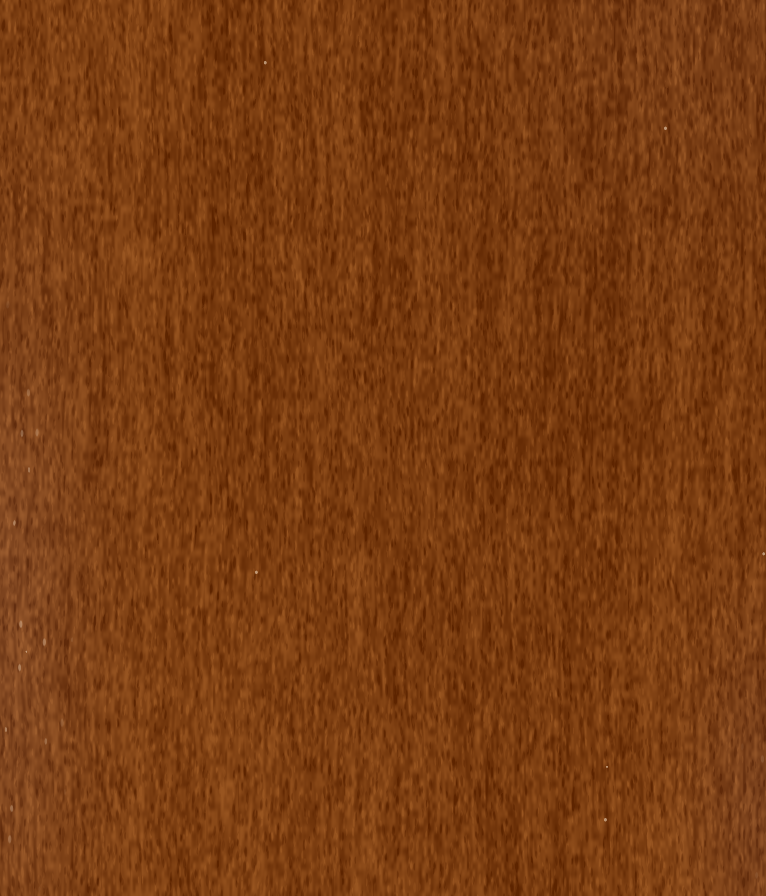
This texture is drawn by a WebGL 2 fragment shader. Its source:

```glsl
#version 300 es
precision highp float;
// Stained reddish-brown wood veneer: fine upright fibres, short pores, soft bands and a faint edge sheen.

uniform vec2 u_resolution;
out vec4 fragColor;

// Colours
const vec3 BASE_COLOR  = vec3(0.472, 0.228, 0.051);
const vec3 TONE_STEP   = vec3(0.043, 0.035, 0.023); // colour change per unit of tone
const vec3 SHEEN_COLOR = vec3(0.026, 0.045, 0.078);
const vec3 SPECK_COLOR = vec3(0.86, 0.74, 0.62);

// Grain sizes, in cells per canvas height
const vec2 FINE_FIBRE  = vec2(330.0, 120.0);
const vec2 LONG_FIBRE  = vec2(240.0, 17.0);
const vec2 PORE_CELLS  = vec2(180.0, 62.0);
const vec2 FLECK_CELLS = vec2(195.0, 68.0);
const vec2 LINE_CELLS  = vec2(130.0, 16.0);
const vec2 SPECK_CELLS = vec2(14.0, 14.0);
const vec2 NICK_CELLS  = vec2(65.0, 40.0);

// Strengths, in units of tone
const float FINE_GAIN  = 3.0;
const float LONG_GAIN  = 2.2;
const float BAND_GAIN  = 0.85;
const float PORE_GAIN  = 1.4;
const float FLECK_GAIN = 1.1;
const float LINE_GAIN  = 1.1;

float hash(vec2 p, float seed) {
    vec3 q = fract(vec3(p.xyx + seed) * vec3(0.1031, 0.1030, 0.0973));
    q += dot(q, q.yzx + 33.33);
    return fract((q.x + q.y) * q.z);
}

float valueNoise(vec2 p, float seed) {
    vec2 cell = floor(p), f = fract(p);
    f = f * f * (3.0 - 2.0 * f);
    float low  = mix(hash(cell, seed), hash(cell + vec2(1, 0), seed), f.x);
    float high = mix(hash(cell + vec2(0, 1), seed), hash(cell + vec2(1, 1), seed), f.x);
    return mix(low, high, f.y);
}

// Scattered ellipses; density is the share of occupied cells, radius is in cells.
float scatter(vec2 p, float density, vec2 radius, float seed) {
    vec2 home = floor(p);
    float cover = 0.0;
    for (int j = -1; j <= 1; j++) {
        for (int i = -1; i <= 1; i++) {
            vec2 cell = home + vec2(i, j);
            float present = step(hash(cell, seed), density);
            vec2 centre = cell + vec2(hash(cell, seed + 17.3), hash(cell, seed + 41.7));
            float size = mix(0.65, 1.25, hash(cell, seed + 71.9));
            float d = length((p - centre) / (radius * size));
            cover = max(cover, present * (1.0 - smoothstep(0.55, 1.1, d)));
        }
    }
    return cover;
}

// Gentle sideways drift of the grain.
vec2 bendGrain(vec2 p) {
    float drift = 0.0035 * sin(5.0 * p.y + 9.0 * p.x)
                + 0.0012 * sin(23.0 * p.y + 31.0 * p.x)
                + 0.0005 * sin(71.0 * p.y - 57.0 * p.x);
    return vec2(p.x + drift, p.y);
}

float softSpot(vec2 p, vec2 centre, vec2 radius) {
    vec2 d = (p - centre) / radius;
    return exp(-dot(d, d));
}

void main() {
    vec2 p = gl_FragCoord.xy / u_resolution.y;
    float width = u_resolution.x / u_resolution.y;
    vec2 uv = vec2(p.x / width, p.y);
    vec2 g = bendGrain(p);

    // Fibres and wide growth bands
    float tone = FINE_GAIN * (valueNoise(g * FINE_FIBRE, 3.1) - 0.5);
    tone += LONG_GAIN * (valueNoise(g * LONG_FIBRE, 11.7) - 0.5);
    tone += BAND_GAIN * (valueNoise(g * vec2(38.0, 1.3), 23.5) - 0.5);
    tone += BAND_GAIN * (valueNoise(g * vec2(8.0, 0.8), 37.9) - 0.5);

    // Short pores and flecks gather in some bands, long dark lines in the others
    float figure = valueNoise(g * vec2(9.0, 1.2), 53.2);
    tone -= PORE_GAIN * scatter(g * PORE_CELLS, 0.32 + 0.2 * figure, vec2(0.31, 0.42), 61.4);
    tone += FLECK_GAIN * scatter(g * FLECK_CELLS, 0.42, vec2(0.30, 0.42), 83.6);
    tone -= LINE_GAIN * scatter(g * LINE_CELLS, 0.34 - 0.24 * figure, vec2(0.19, 0.42), 131.2);

    // Broad light: deeper towards the upper right, warmer at the lower left
    tone += 0.22 + 0.5 * (0.5 - uv.x) + 0.35 * (0.5 - uv.y);
    tone -= 0.35 * softSpot(uv, vec2(0.62, 0.55), vec2(0.35, 0.30));

    // Grey sheen along the sides
    float leftSheen  = softSpot(uv, vec2(0.0, 0.32), vec2(0.12, 0.42));
    float rightSheen = softSpot(uv, vec2(1.0, 0.10), vec2(0.09, 0.22));
    float topSheen   = softSpot(uv, vec2(0.95, 1.0), vec2(0.28, 0.28));
    float sheen = 0.12 + 0.8 * leftSheen + 0.7 * rightSheen + 0.4 * topSheen;
    vec3 color = BASE_COLOR + TONE_STEP * clamp(tone, -2.6, 2.8) + SHEEN_COLOR * sheen;

    // Sparse dust specks and pale nicks where the sheen is strong
    float specks = scatter(p * SPECK_CELLS, 0.05, vec2(0.022, 0.027), 97.1);
    float nicks = scatter(g * NICK_CELLS, 0.13, vec2(0.12, 0.17), 113.8)
                * smoothstep(0.35, 0.9, leftSheen + 0.6 * rightSheen);
    color = mix(color, SPECK_COLOR, 0.7 * specks + 0.45 * nicks * (1.0 - specks));

    fragColor = vec4(clamp(color, 0.0, 1.0), 1.0);
}
```
